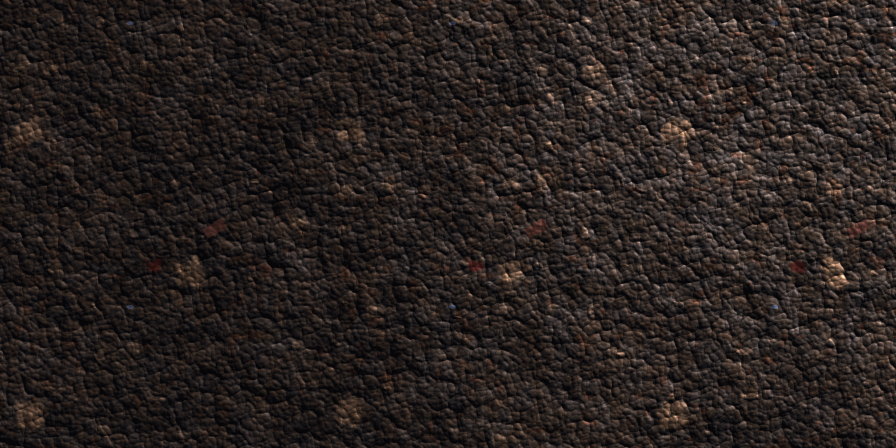
Reproduce this texture procedurally as a Shadertoy shader.

```glsl
// Dark, damp soil: a height field of tightly packed crumbs and grit is lit from
// the upper right by its slope, then mapped through an exponential tone curve.
// Tan clods, brick chips, fibres and pebbles are scattered over the ground.

#define LUMP_FREQ 17.0
#define CLUMP_FREQ 36.0
#define CRUMB_FREQ 46.0
#define GRAIN_FREQ 96.0
#define PEBBLE_FREQ 11.0
#define RELIEF 5.2
#define LIGHT_STEP 0.004
#define LIGHT_DIR vec2(0.55, 0.83)
#define LAMP_POS vec2(1.8, 0.85)
#define TILE vec2(0.719, 0.633)
#define SOIL_TINT vec3(1.0, 0.81, 0.72)
#define RUST_TINT vec3(1.0, 0.62, 0.46)

vec2 hash2(vec2 p) {
    vec3 q = fract(p.xyx * vec3(0.1031, 0.1030, 0.0973));
    q += dot(q, q.yzx + 33.33);
    return fract((q.xx + q.yz) * q.zy);
}

float noise(vec2 p) {
    vec2 i = floor(p), f = fract(p);
    f = f * f * (3.0 - 2.0 * f);
    float low = mix(hash2(i).x, hash2(i + vec2(1, 0)).x, f.x);
    float high = mix(hash2(i + vec2(0, 1)).x, hash2(i + vec2(1, 1)).x, f.x);
    return mix(low, high, f.y);
}

// Packed domes with sharp creases, around jittered points
float crumbs(vec2 p) {
    vec2 cell = floor(p);
    float nearest = 4.0;
    for (int y = -1; y <= 1; y++)
    for (int x = -1; x <= 1; x++) {
        vec2 c = cell + vec2(x, y);
        vec2 d = c + hash2(c) - p;
        nearest = min(nearest, dot(d, d));
    }
    return 1.0 - nearest;
}

// Sparse pebbles, one at most per cell; returns a dome from 0 to 1
float pebbles(vec2 p) {
    p = p * PEBBLE_FREQ + 0.2 * noise(p * 50.0);
    vec2 cell = floor(p);
    vec2 rnd = hash2(cell + 71.0);
    vec2 d = fract(p) - mix(vec2(0.32), vec2(0.68), hash2(cell + 19.0));
    float radius = mix(0.08, 0.24, rnd.y * rnd.y);
    float dome = max(0.0, 1.0 - dot(d, d * vec2(0.85, 1.2)) / (radius * radius));
    return step(rnd.x, 0.35) * dome;
}

float height(vec2 p) {
    float c = cos(0.3), s = sin(0.3);
    vec2 q = mat2(c, -s, s, c) * p * vec2(0.94, 1.06);
    q += 0.007 * (vec2(noise(p * 48.0), noise(p * 48.0 + 57.0)) - 0.5);
    return 0.8 * noise(q * LUMP_FREQ) + 0.5 * noise(q * CLUMP_FREQ + 13.0)
         + crumbs(q * CRUMB_FREQ) + 0.45 * crumbs(q * GRAIN_FREQ + 41.0)
         + 0.25 * noise(p * 130.0 + 31.0) + 0.3 * pebbles(p);
}

// Offset from the nearest repeat of a feature centre
vec2 fromCentre(vec2 p, vec2 centre) {
    return (fract((p - centre) / TILE + 0.5) - 0.5) * TILE;
}

float blob(vec2 d, vec2 size, float ragged) {
    return 1.0 - smoothstep(0.65, 1.1, length(d / size) + ragged);
}

float box(vec2 d, vec2 halfSize) {
    vec2 e = abs(d) - halfSize;
    return 1.0 - smoothstep(-0.002, 0.002, max(e.x, e.y));
}

float segment(vec2 d, vec2 halfAxis) {
    float t = clamp(dot(d, halfAxis) / dot(halfAxis, halfAxis), -1.0, 1.0);
    return 1.0 - smoothstep(0.001, 0.004, length(d - t * halfAxis));
}

void mainImage(out vec4 fragColor, in vec2 fragCoord) {
    vec2 p = fragCoord / iResolution.y;

    // Relief shading, with pits darker than bumps
    float h = height(p);
    float slope = h - height(p + LIGHT_DIR * LIGHT_STEP);
    float glow = 1.0 - smoothstep(0.0, 1.5, length(p - LAMP_POS));
    float tone = (RELIEF * slope + 0.8 * (h - 1.87)) * (0.88 + 0.4 * glow);
    tone += 1.1 * (glow - 0.3) + 0.4 * (noise(p * 5.0) - 0.5);

    // Scattered features
    float ragged = 0.8 * (noise(p * 62.0) - 0.5);
    float clod = max(blob(fromCentre(p, vec2(0.786, 0.708)), vec2(0.038, 0.035), ragged),
                     blob(fromCentre(p, vec2(0.428, 0.393)), vec2(0.034, 0.036), ragged));
    float pebble = smoothstep(0.05, 0.4, pebbles(p));
    float fibre = segment(fromCentre(p, vec2(1.268, 0.948)), vec2(0.015, -0.032));
    tone += 1.4 * clod + 0.55 * pebble + 0.8 * fibre - 0.06;

    // Tone curve and earth tints
    float value = max(0.298 * exp(0.3 * tone) - 0.159, 0.024);
    vec3 tint = mix(SOIL_TINT, vec3(0.98, 0.86, 0.81), 0.6 * glow);
    tint += vec3(0.0, 0.12, 0.24) * (noise(p * 40.0 + 9.0) - 0.5);
    float rust = smoothstep(0.74, 0.95, noise(p * 52.0 + 5.0));
    tint = mix(tint, RUST_TINT, 0.7 * rust);
    tint = mix(tint, vec3(1.0, 0.75, 0.58), max(0.8 * clod, 0.5 * pebble));
    vec3 colour = value * tint;
    colour += vec3(0.0, 0.003, 0.016) * (1.0 - smoothstep(0.05, 0.18, value));

    // Brick chip, red crumb and blue fleck
    float shade = 0.65 + 2.2 * value;
    vec2 chip = fromCentre(p, vec2(1.198, 0.49));
    chip = vec2(dot(chip, vec2(0.87, 0.5)), dot(chip, vec2(-0.5, 0.87)));
    float red = blob(fromCentre(p, vec2(1.062, 0.406)), vec2(0.018, 0.015), ragged);
    float blue = blob(fromCentre(p, vec2(1.01, 0.315)), vec2(0.009, 0.005), 0.0);
    colour = mix(colour, vec3(0.28, 0.16, 0.14) * shade, 0.8 * box(chip, vec2(0.025, 0.012)));
    colour = mix(colour, vec3(0.27, 0.09, 0.08) * shade, 0.65 * red);
    colour = mix(colour, vec3(0.27, 0.31, 0.42) * shade, 0.75 * blue);

    fragColor = vec4(colour, 1.0);
}
```
